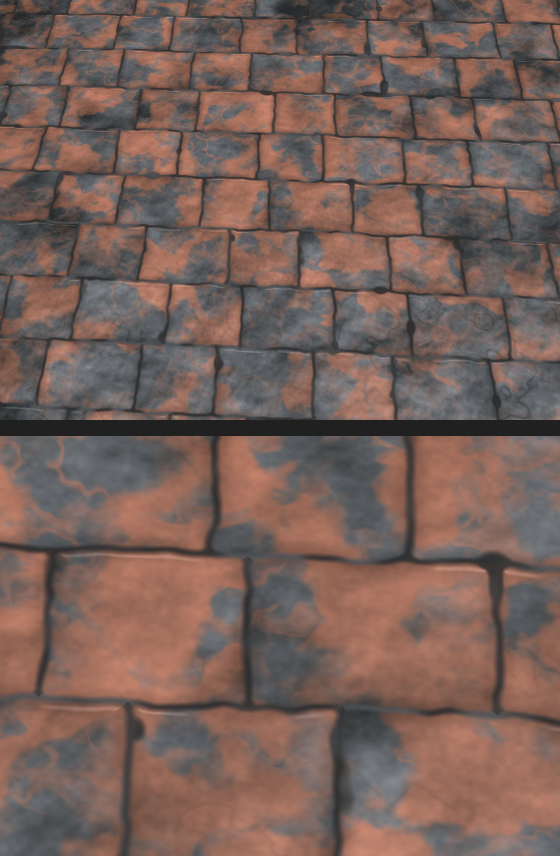
Top, the full canvas; bottom, a detail of the centre.
Give the GLSL for this texture, as a WebGL 2 fragment shader.

```glsl
#version 300 es
precision highp float;
// Wet slate paving with rust stains, in staggered courses seen at a slant.

#define PAIR_WIDTH 0.148    // one narrow and one wide stone, before perspective
#define NARROW_SHARE 0.445  // part of a pair taken by the narrow stone
#define PAIR_ASPECT 2.3     // pair width in course heights
#define JOINT 0.014         // half width of a joint in course heights
#define CORNER 0.06         // corner radius
#define WOBBLE 0.045        // unevenness of the stone edges
#define RUST_LEVEL 0.555    // higher gives less rust
#define RELIEF 0.85         // strength of the surface relief

uniform vec2 u_resolution;
out vec4 fragColor;

const vec3 SLATE_DARK = vec3(0.155, 0.17, 0.175);
const vec3 SLATE_LIGHT = vec3(0.515, 0.53, 0.555);
const vec3 RUST_DARK = vec3(0.37, 0.26, 0.215);
const vec3 RUST_LIGHT = vec3(0.82, 0.515, 0.405);
const vec3 JOINT_DARK = vec3(0.16, 0.165, 0.17);
const vec3 JOINT_WET = vec3(0.39, 0.41, 0.43);

// Sideways shift of each course, in pairs, from the farthest to the nearest.
const float SHIFT[10] = float[10](0.58, 0.48, 0.127, 0.763, 0.666,
                                  0.306, 0.512, 0.165, 0.04, 0.239);

float hash(vec2 p) {
  vec3 a = fract(vec3(p.xyx) * 0.1031);
  a += dot(a, a.yzx + 33.33);
  return fract((a.x + a.y) * a.z);
}

float noise(vec2 p) {
  vec2 i = floor(p), f = fract(p);
  f = f * f * (3.0 - 2.0 * f);
  return mix(mix(hash(i), hash(i + vec2(1, 0)), f.x),
             mix(hash(i + vec2(0, 1)), hash(i + vec2(1, 1)), f.x), f.y);
}

float fbm(vec2 p) {
  float sum = 0.0, gain = 0.533;
  for (int i = 0; i < 4; i++) {
    sum += gain * noise(p);
    p = mat2(1.6, 1.2, -1.2, 1.6) * p + 17.3;
    gain *= 0.5;
  }
  return sum;
}

float roundedBox(vec2 p, vec2 halfSize, float radius) {
  vec2 e = abs(p) - halfSize + radius;
  return length(max(e, 0.0)) + min(max(e.x, e.y), 0.0) - radius;
}

// Canvas point to paving plane: x in pairs, y in courses, growing downwards.
vec2 toPlane(vec2 p) {
  float depth = 1.0 - p.y + 1.913 + 0.0522 * p.x;
  return vec2((p.x - 0.73) / (depth * PAIR_WIDTH),
              (1.0 - 1.943 * (1.0 + 0.0375 * p.x) / depth) / 0.0405);
}

void main() {
  vec2 p = gl_FragCoord.xy / u_resolution.y;
  vec2 plane = toPlane(p);
  vec2 w = plane * vec2(PAIR_ASPECT, 1.0);

  // Uneven edges, then the course and the stone within its pair
  vec2 bend = vec2(noise(w * 3.0), noise(w * 3.0 + 41.0)) - 0.5;
  bend += 0.6 * (vec2(noise(w * 9.0 + 7.0), noise(w * 9.0 + 63.0)) - 0.5);
  plane += WOBBLE * bend / vec2(PAIR_ASPECT, 1.0);
  float course = floor(plane.y);
  float along = plane.x - SHIFT[int(clamp(course + 1.0, 0.0, 9.0))];
  float inPair = fract(along);
  bool narrow = inPair < NARROW_SHARE;
  float middle = 0.5 * (narrow ? NARROW_SHARE : 1.0 + NARROW_SHARE);
  float span = narrow ? NARROW_SHARE : 1.0 - NARROW_SHARE;
  vec2 q = vec2((inPair - middle) * PAIR_ASPECT, fract(plane.y) - 0.5);
  vec2 halfSize = vec2(0.5 * span * PAIR_ASPECT, 0.5);
  float edge = roundedBox(q, halfSize, CORNER);
  vec2 id = vec2(floor(along) * 2.0 + float(narrow), course) + 50.0;
  float tone = hash(id);
  vec2 s = w + 60.0 * vec2(hash(id + 11.0), hash(id + 23.0));

  // Broad light: warm centre, wet sheen towards the lower right
  vec2 off = p - vec2(0.72, 0.48);
  float centre = exp(-4.0 * dot(off, off));
  float sheen = smoothstep(0.75, -0.15, p.y - 0.22 * (p.x - 0.6));
  float murk = smoothstep(0.48, 0.78, fbm(w * 0.8 + 8.0));

  // Smoky rust stains around grey blots, and soft bands between them
  vec2 warp = vec2(fbm(s * 2.2 + 5.0), fbm(s * 2.2 + 31.0)) - 0.5;
  float stain = fbm(s * 2.3 + 1.7 * warp);
  float level = RUST_LEVEL - 0.07 * centre + 0.04 * sheen * p.x - 0.03 * (tone - 0.5);
  float rim = smoothstep(-0.25, -0.03, edge);
  float rust = smoothstep(level - 0.11, level + 0.13, stain + 0.05 * rim);
  float band = 1.0 - smoothstep(0.0, 0.085, abs(fbm(s * 1.8 - 1.5 * warp + 90.0) - 0.5));
  rust = max(rust, (0.42 + 0.3 * centre) * band * (1.0 - 0.5 * sheen));
  rust *= 0.88 - 0.2 * sheen;

  // Cleft surface: relief lit from the far side, and flaked ledges
  float relief = fbm(s * 4.5) - fbm(s * 4.5 + vec2(0.12, 0.3));
  float flake = fbm(s * 1.2 + 70.0) - 0.61;
  float ledge = smoothstep(-0.03, 0.0, flake) * (1.0 - smoothstep(0.0, 0.012, flake));
  float light = 0.50 + 0.10 * centre + 0.15 * sheen - 0.38 * murk * (1.0 - 0.5 * sheen);
  light += 0.10 * (tone - 0.5) + 0.85 * (fbm(s * 2.2 + 120.0) - 0.5) + 0.12 * rust;
  light += RELIEF * relief * (0.5 + 0.5 * sheen) - 0.2 * ledge * sheen;
  light += 0.10 * (noise(w * 32.0) - 0.5);
  light = clamp(light, 0.0, 1.1);
  vec3 color = mix(mix(SLATE_DARK, SLATE_LIGHT, light),
                   mix(RUST_DARK, RUST_LIGHT, light), rust);

  // Shaded edges, a broken wet glint, and joints that chip open in places
  color *= 1.0 - 0.15 * smoothstep(-0.12, -0.02, edge);
  float level_ = step(abs(q.x) - halfSize.x, abs(q.y) - halfSize.y);
  float glint = smoothstep(0.022, 0.0, abs(edge + 0.05)) * step(q.y, 0.0) * level_;
  color += 0.12 * glint * smoothstep(0.4, 0.75, noise(w * vec2(4.0, 1.0) + 15.0));
  float chip = 0.06 * smoothstep(0.8, 1.0, noise(w * 2.9 + 37.0));
  float gap = smoothstep(-JOINT - chip - 0.026, -JOINT - chip + 0.014, edge);
  float wet = (0.25 + 0.4 * level_) * smoothstep(0.25, 0.8, noise(w * 5.0 + 3.0));
  color = mix(color, mix(JOINT_DARK, JOINT_WET, wet), 0.85 * gap);
  fragColor = vec4(color, 1.0);
}
```
